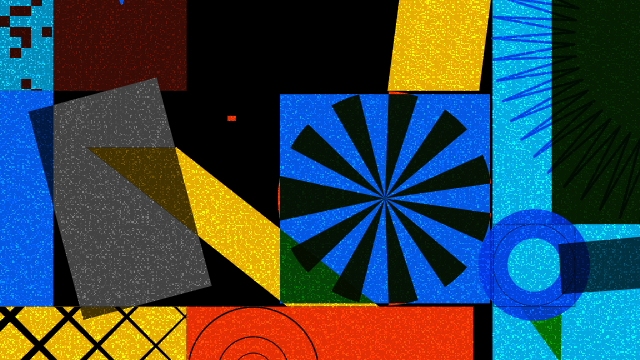
Reproduce this background procedurally as a Shadertoy shader.

```glsl
// Grainy overprinted collage: colour blocks, pinwheel, beam, starburst, rings and lattice on black.

const float CANVAS_H = 4.32;              // canvas is 7.68 x 4.32 units
const float GRAIN_ROWS = 288.0;
const float GRAIN_BASE = 0.90;
const float GRAIN_GAIN = 0.90;
const float TAU = 6.2831853;

const vec3 BLUE   = vec3(0.02, 0.38, 0.98);
const vec3 CYAN   = vec3(0.02, 0.73, 0.97);
const vec3 YELLOW = vec3(0.99, 0.75, 0.02);
const vec3 RED    = vec3(0.98, 0.20, 0.02);
const vec3 MAROON = vec3(0.25, 0.05, 0.02);
const vec3 FOREST = vec3(0.02, 0.12, 0.01);
const vec3 RING   = vec3(0.02, 0.22, 0.95);
const vec3 GRAY   = vec3(0.29);
const vec3 BLACK  = vec3(0.0);

const vec2 WHEEL_CENTER = vec2(4.62, 1.94);
const float WHEEL_RADIUS = 1.285;
const float WHEEL_PERIOD = TAU * 32.0 / 360.0;
const vec2 BURST_CENTER = vec2(8.19, 3.86);
const float BURST_OUTER = 2.28;
const float BURST_INNER = 1.30;
const float BURST_POINTS = 56.0;
const vec2 RING_CENTER = vec2(6.41, 1.14);
const vec2 ARC_CENTER = vec2(3.04, -0.15);
const float TILE = 0.125;
const float LATTICE = 0.70;

float hash(vec2 p) {
    return fract(sin(dot(p, vec2(127.1, 311.7))) * 43758.5453);
}

// Antialiased coverage of a signed distance
float fill(float d) {
    return clamp(0.5 - d * iResolution.y / CANVAS_H, 0.0, 1.0);
}

float box(vec2 p, vec2 lo, vec2 hi) {
    vec2 d = max(lo - p, p - hi);
    return max(d.x, d.y);
}

float side(vec2 p, vec2 a, vec2 b) {
    return dot(p - a, normalize(vec2(b.y - a.y, a.x - b.x)));
}

// Convex quad, corners counterclockwise
float quad(vec2 p, vec2 a, vec2 b, vec2 c, vec2 d) {
    return max(max(side(p, a, b), side(p, b, c)), max(side(p, c, d), side(p, d, a)));
}

float pinwheel(vec2 p) {
    float r = length(p);
    float a = mod(abs(atan(p.y, p.x)), WHEEL_PERIOD);
    float wedge = (abs(a - 0.5 * WHEEL_PERIOD) - 0.25 * WHEEL_PERIOD) * r;
    return max(wedge, r - WHEEL_RADIUS);
}

// Zigzag outline folded into half of one sector
float starburst(vec2 p) {
    float sector = TAU / BURST_POINTS;
    float a = abs(fract(atan(p.y, -p.x) / sector + 0.5) - 0.5) * sector;
    vec2 q = length(p) * vec2(cos(a), sin(a));
    vec2 tip = vec2(BURST_OUTER, 0.0);
    vec2 edge = BURST_INNER * vec2(cos(0.5 * sector), sin(0.5 * sector)) - tip;
    float t = clamp(dot(q - tip, edge) / dot(edge, edge), 0.0, 1.0);
    return length(q - tip - t * edge) - 0.015;
}

// Opaque paint; alpha records where the sheet is covered
void paint(inout vec4 c, vec3 color, float m) {
    c = mix(c, vec4(color, 1.0), m);
}

// Translucent ink: multiplies over paint, shows plainly on bare black
void ink(inout vec4 c, vec3 color, float m) {
    vec3 mixed = color * mix(vec3(1.0), c.rgb, c.a);
    c = vec4(mix(c.rgb, mixed, m), max(c.a, m));
}

void mainImage(out vec4 fragColor, in vec2 fragCoord) {
    vec2 p = fragCoord / iResolution.y * CANVAS_H;
    vec4 c = vec4(0.0);

    // Upper left: maroon block and tiled cyan block
    c.rgb = mix(c.rgb, MAROON, fill(box(p, vec2(0.64, 3.23), vec2(2.24, 4.32))));
    float corner = fill(box(p, vec2(0.0, 3.23), vec2(0.64, 4.32)));
    paint(c, CYAN * 0.82, corner);
    paint(c, MAROON * 0.8, corner * step(0.87, hash(floor(p / TILE))));
    paint(c, BLUE, fill(quad(p, vec2(1.43, 4.32), vec2(1.455, 4.26), vec2(1.465, 4.26), vec2(1.49, 4.32))));

    // Flat blocks
    paint(c, BLUE, fill(box(p, vec2(0.0, 0.64), vec2(0.64, 3.23))));
    paint(c, BLUE, fill(box(p, vec2(3.36, 0.68), vec2(5.88, 3.19))));
    paint(c, YELLOW, fill(quad(p, vec2(4.79, 4.32), vec2(4.65, 3.23), vec2(5.75, 3.23), vec2(5.89, 4.32))));
    paint(c, RED, fill(box(p, vec2(2.73, 2.87), vec2(2.83, 2.93))));
    paint(c, CYAN, fill(box(p, vec2(5.91, 0.0), vec2(7.7, 4.4))));
    paint(c, FOREST, fill(box(p, vec2(6.62, 1.63), vec2(7.7, 4.4))));

    // Yellow lattice, its lines thinning to the right
    float yard = fill(box(p, vec2(0.0), vec2(2.24, 0.64)));
    vec2 g = p - vec2(0.12, 0.52);
    vec2 diag = abs(fract(vec2(g.x + g.y, g.x - g.y) / LATTICE + 0.5) - 0.5) * LATTICE * 0.7071;
    paint(c, YELLOW, yard);
    paint(c, BLACK, yard * fill(min(diag.x, diag.y) - mix(0.045, 0.01, p.x / 2.24)));

    // Red panel with shrinking arcs
    float panel = fill(box(p, vec2(2.24, 0.0), vec2(5.68, 0.64)));
    paint(c, RED, panel);
    float radius = 0.785;
    for (int i = 0; i < 3; i++) {
        paint(c, BLACK, panel * fill(abs(length(p - ARC_CENTER) - radius) - 0.004 - 0.006 * radius));
        radius *= 0.545;
    }

    // Overprinted beam, pinwheel, starburst and wedge
    ink(c, YELLOW, fill(quad(p, vec2(1.04, 2.55), vec2(3.45, 0.64), vec2(4.55, 0.64), vec2(2.12, 2.55))));
    ink(c, RED, fill(pinwheel(p - WHEEL_CENTER)));
    ink(c, BLUE, fill(starburst(p - BURST_CENTER)));
    ink(c, YELLOW * 0.85, fill(quad(p, vec2(6.24, 0.64), vec2(6.70, 0.0), vec2(6.73, 0.0), vec2(6.74, 0.64))));

    // Blue ring with thin square and circle outlines
    float r = length(p - RING_CENTER);
    paint(c, RING, 0.85 * fill(abs(r - 0.495) - 0.175));
    float outline = min(abs(r - 0.49), abs(box(p, vec2(5.92, 0.64), vec2(6.90, 1.63))));
    paint(c, BLACK, 0.6 * fill(outline - 0.004));

    // Gray translucent sheets
    ink(c, GRAY, fill(quad(p, vec2(0.34, 2.98), vec2(1.00, 0.48), vec2(2.54, 0.89), vec2(1.88, 3.39))));
    ink(c, GRAY, fill(quad(p, vec2(6.70, 1.39), vec2(6.74, 0.79), vec2(7.70, 0.86), vec2(7.70, 1.48))));

    // Grain and a few stray specks
    float grain = hash(floor(fragCoord / iResolution.y * GRAIN_ROWS));
    vec3 color = c.rgb * (GRAIN_BASE + GRAIN_GAIN * pow(grain, 8.0));
    float specks = fill(box(p, vec2(2.26, 2.2), vec2(3.0, 3.8))) * step(0.998, grain);
    color += 0.2 * specks * (1.0 - c.a);
    fragColor = vec4(min(color, 1.0), 1.0);
}
```
